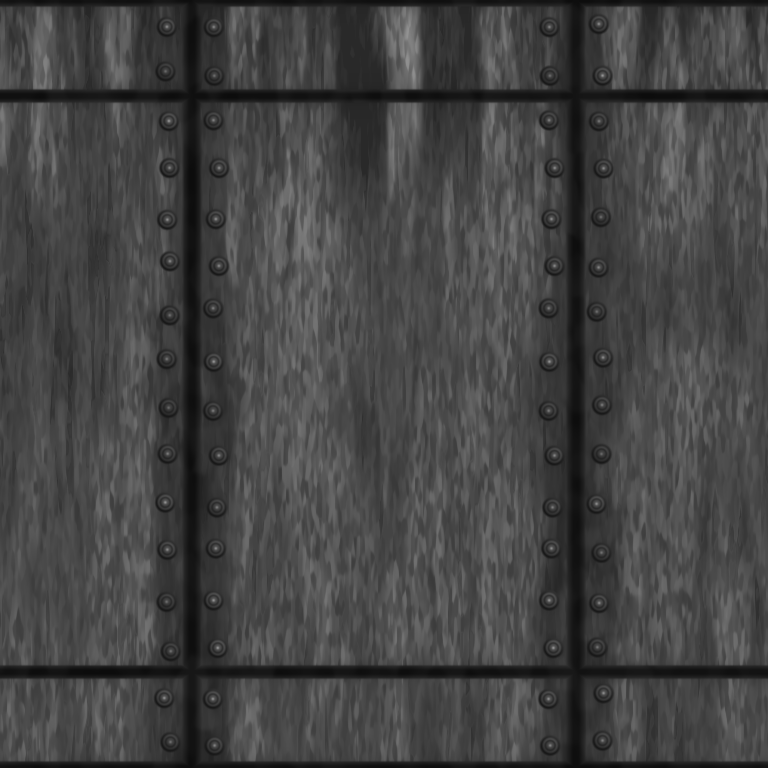
This texture is drawn by a WebGL 1 fragment shader. Its source:

```glsl
precision highp float;
uniform vec2 u_resolution;

// Tones
const float PLATE = 0.305;
const float SOOT = 0.155;
const float SEAM_EDGE = 0.135;
const float SEAM_CORE = 0.07;
const float RIVET_RIM = 0.09;
const float RIVET_CAP = 0.25;
const float RIVET_GLINT = 0.58;

// Layout, in canvas widths
const float SEAM_COLUMNS = 2.0;
const float CROSS_SEAM = 0.375;     // distance from mid height
const float SEAM_HALF_X = 0.0115;
const float SEAM_HALF_Y = 0.0085;
const float RIVET_ROWS = 16.0;
const float RIVET_OFFSET = 0.0315;
const float RIVET_RADIUS = 0.0130;
const float RIVET_JITTER = 0.010;

// Wear
const float DARK_DRIP_X = 0.465;
const float LIGHT_DRIP_X = 0.535;
const float GRAIN_DEPTH = 0.15;
const float STREAK_DEPTH = 0.11;

vec3 hash3(vec2 p) {
  vec3 q = fract(vec3(p.xyx) * vec3(0.1031, 0.1030, 0.0973));
  q += dot(q, q.yxz + 33.33);
  return fract((q.xxy + q.yzz) * q.zyx);
}

// Smooth cellular noise that wraps at the canvas edges, centred on zero
float cells(vec2 uv, vec2 count, float seed) {
  vec2 p = uv * count;
  vec2 base = floor(p);
  float total = 0.0;
  float weight = 0.0;
  for (int j = -1; j <= 1; j++) {
    for (int i = -1; i <= 1; i++) {
      vec2 cell = base + vec2(float(i), float(j));
      vec3 h = hash3(mod(cell, count) + seed);
      vec2 d = cell + h.xy - p;
      float w = exp(-6.0 * dot(d, d));
      total += h.z * w;
      weight += w;
    }
  }
  return total / weight - 0.5;
}

float band(float x, float center, float width) {
  float d = (x - center) / width;
  return exp(-d * d);
}

// Brushed plate with grain, cracks and streaks that run down from the top
float plateTone(vec2 uv, float blotch, float streak) {
  float fine = cells(uv, vec2(95.0, 11.0), 17.0);
  float grain = cells(uv, vec2(250.0, 56.0), 31.0);
  float crack = cells(uv, vec2(170.0, 13.0), 53.0);
  float worn = smoothstep(-0.2, 0.2, streak + 0.7 * blotch + 0.5 * fine);
  float tone = PLATE + 0.06 * blotch + STREAK_DEPTH * streak + 0.08 * fine;
  tone += GRAIN_DEPTH * grain * mix(0.45, 1.15, worn);
  tone -= 0.07 * smoothstep(0.22, 0.38, crack) * smoothstep(-0.25, 0.2, grain);

  float top = smoothstep(0.62, 1.0, uv.y + 0.3 * fine + 0.15 * streak);
  float drip = 0.20 * streak + 0.10 * fine - 0.035;
  drip -= 0.07 * band(uv.x, DARK_DRIP_X, 0.035) + 0.05 * band(uv.x, 0.97, 0.04);
  drip += 0.10 * band(uv.x, LIGHT_DRIP_X, 0.022);
  return max(tone + top * drip, 0.16);
}

void main() {
  vec2 uv = gl_FragCoord.xy / u_resolution;
  float px = 1.0 / min(u_resolution.x, u_resolution.y);

  float blotch = cells(uv, vec2(9.0, 7.0), 3.0);
  float streak = cells(uv, vec2(30.0, 4.0), 9.0);
  float smudge = cells(uv, vec2(48.0, 36.0), 71.0);
  float tone = plateTone(uv, blotch, streak);

  // Distances to the upright and level seams
  float column = floor(uv.x * SEAM_COLUMNS);
  float across = uv.x - (column + 0.5) / SEAM_COLUMNS;
  float fromMiddle = abs(uv.y - 0.5);
  float level = min(abs(fromMiddle - CROSS_SEAM), 0.5 - fromMiddle);

  // Soot along the seams, heavier towards the bottom
  float low = 1.0 - smoothstep(0.35, 0.75, uv.y);
  float reach = 0.043 + 0.012 * low + 0.045 * blotch + 0.025 * smudge;
  float soot = 1.0 - smoothstep(reach - 0.025, reach + 0.018, abs(across));
  tone = mix(tone, SOOT + 0.1 * smudge * low, soot * mix(0.48, 0.68, low));
  tone *= 1.0 - 0.3 * exp(-level / 0.008);

  // Rivets, each nudged a little off its place
  float side = across < 0.0 ? -1.0 : 1.0;
  float row = floor(uv.y * RIVET_ROWS);
  vec3 h = hash3(vec2(column * 2.0 + side, row) + 101.0);
  vec2 center = vec2(side * RIVET_OFFSET, (row + 0.5) / RIVET_ROWS);
  vec2 r = vec2(across, uv.y) - center - (h.xy - 0.5) * RIVET_JITTER;
  float d = length(r) / RIVET_RADIUS;
  float aa = 1.5 * px / RIVET_RADIUS;
  float light = dot(r, vec2(0.5, 0.85)) / RIVET_RADIUS;
  tone *= 1.0 - 0.35 * exp(-2.0 * d * d);
  float cap = RIVET_CAP + 0.06 * (h.z - 0.5) + 0.07 * light;
  cap = mix(cap, RIVET_RIM, 0.5 * band(d, 0.48, 0.12));
  float rim = smoothstep(0.62, 0.9, d) * (0.8 - 0.25 * light);
  cap = mix(cap, RIVET_RIM, rim);
  cap = mix(cap, RIVET_GLINT, (0.5 + 0.5 * h.z) * exp(-38.0 * d * d));
  tone = mix(tone, cap, 1.0 - smoothstep(1.0 - aa, 1.0 + aa, d));

  // Seams with a worn edge and a dark core
  float seam = min(abs(across) / SEAM_HALF_X, level / SEAM_HALF_Y);
  float seamAa = 1.5 * px / SEAM_HALF_Y;
  float groove = mix(SEAM_CORE, SEAM_EDGE, smoothstep(0.2, 0.95, seam));
  groove += 0.05 * smudge;
  tone = mix(tone, groove, 1.0 - smoothstep(1.0 - seamAa, 1.0 + seamAa, seam));

  gl_FragColor = vec4(vec3(clamp(tone, 0.0, 1.0)), 1.0);
}
```
